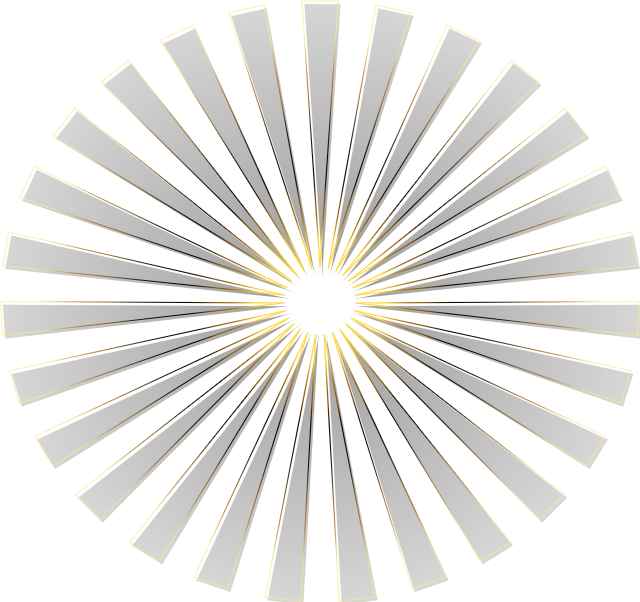
Write a Shadertoy shader that draws this background.

```glsl
// A sunburst of 27 tapered grey rays on white, each with a thin gilt outline.
// One wedge distance function is repeated by folding the angle around the
// centre; the grey fill is the same burst shifted down and to the right.

const float TAU = 6.2831853;
const float RAY_COUNT = 27.0;
const float TIP_RADIUS = 0.114;
const float END_RADIUS = 0.997;
const float END_HALF_WIDTH = 0.0565;
const vec2 FILL_SHIFT = vec2(0.0078, -0.0108);

// Rotate a point into the ray nearest to it; the ray then runs along +y.
vec2 foldToRay(vec2 p, float count) {
    float sector = TAU / count;
    float angle = atan(p.x, p.y);
    angle -= round(angle / sector) * sector;
    return length(p) * vec2(sin(angle), cos(angle));
}

// Signed distance to a wedge with its tip below and a flat end above.
float wedgeDistance(vec2 q, float tip, float end, float halfWidth) {
    float slope = halfWidth / (end - tip);
    float side = (abs(q.x) - slope * (q.y - tip)) / sqrt(1.0 + slope * slope);
    return max(side, q.y - end);
}

// Smooth coverage of the region where the distance is negative.
float coverage(float d, float pixel) {
    return clamp(0.5 - d / pixel, 0.0, 1.0);
}

// Coverage of a line; lines thinner than a pixel fade instead of breaking.
float strokeCoverage(float d, float halfWidth, float pixel) {
    float drawn = max(halfWidth, 0.5 * pixel);
    return coverage(abs(d) - drawn, pixel) * halfWidth / drawn;
}

// Metallic ramp: bright at the tip, black midway, pale at the outer end.
vec3 giltColor(float r) {
    vec3 bright = vec3(1.00, 0.85, 0.28);
    vec3 bronze = vec3(0.58, 0.36, 0.06);
    vec3 dark = vec3(0.03, 0.02, 0.01);
    vec3 pale = vec3(1.00, 0.91, 0.56);
    vec3 color = mix(bright, bronze, smoothstep(0.18, 0.31, r));
    color = mix(color, dark, smoothstep(0.31, 0.42, r));
    color = mix(color, bronze, smoothstep(0.54, 0.72, r));
    return mix(color, pale, smoothstep(0.72, 0.90, r));
}

// Grey that lightens away from the centre.
vec3 fillColor(float r) {
    return vec3(mix(0.59, 0.84, clamp(r, 0.0, 1.0)));
}

void mainImage(out vec4 fragColor, in vec2 fragCoord) {
    // The burst spans the canvas: -1 to 1 along both axes.
    vec2 p = 2.0 * fragCoord / iResolution.xy - 1.0;
    float pixel = 2.0 / iResolution.y;
    float radius = length(p);
    vec3 color = vec3(1.0);

    // Shifted grey fill
    vec2 fillPoint = foldToRay(p - FILL_SHIFT, RAY_COUNT);
    float fill = wedgeDistance(fillPoint, TIP_RADIUS, END_RADIUS, END_HALF_WIDTH);
    color = mix(color, fillColor(radius), coverage(fill, pixel));

    // Gilt outline, heavier toward the centre, with a blunt tip
    vec2 ray = foldToRay(p, RAY_COUNT);
    float outline = wedgeDistance(ray, TIP_RADIUS, END_RADIUS, END_HALF_WIDTH);
    float halfWidth = mix(0.0021, 0.0012, smoothstep(0.15, 0.85, radius));
    float stroke = strokeCoverage(outline, halfWidth, pixel);
    stroke *= coverage(TIP_RADIUS - 0.004 - ray.y, pixel);
    color = mix(color, giltColor(radius), stroke);

    fragColor = vec4(color, 1.0);
}
```
